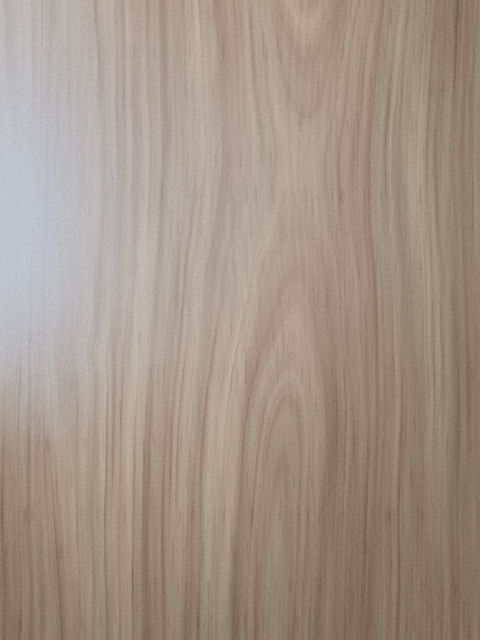
Write a Shadertoy shader that draws this texture.

```glsl
const vec3 DARK_WOOD = vec3(0.53, 0.435, 0.355);
const vec3 LIGHT_WOOD = vec3(0.735, 0.675, 0.585);
const vec3 ROSE_TINT = vec3(1.0, 0.955, 0.955);
const vec3 GLARE_COLOR = vec3(0.755, 0.78, 0.83);

const float HEART_X = 0.605;      // axis of the arched figure
const float HEART_Y = 0.75;       // height where the arches turn over
const float HEART_SPAN = 0.38;
const float HEART_DEPTH = 0.115;
const float HEART_LEAN = 0.08;
const vec2 LENS_CENTER = vec2(0.115, 0.52);
const vec2 LENS_SIZE = vec2(0.034, 0.34);
const float LENS_DEPTH = 0.045;
const float RING_COUNT = 40.0;
const float RING_STRENGTH = 0.40;
const float FINE_RING_COUNT = 75.0;
const float FINE_RING_STRENGTH = 0.14;
const float BAND_STRENGTH = 0.56;
const float FIBER_STRENGTH = 0.20;
const float PORE_STRENGTH = 0.20;
const float SPECKLE = 0.035;
const vec2 LIGHT_POS = vec2(0.30, 0.74);
const float SHADE_MIN = 0.79;
const float SHADE_RANGE = 0.27;

vec2 hashGradient(vec2 cell) {
    vec3 q = fract(cell.xyx * vec3(0.1031, 0.1030, 0.0973));
    q += dot(q, q.yzx + 33.33);
    float angle = 6.2832 * fract((q.x + q.y) * q.z);
    return vec2(cos(angle), sin(angle));
}

float gradientNoise(vec2 p) {
    vec2 i = floor(p);
    vec2 f = p - i;
    vec2 u = f * f * f * (f * (f * 6.0 - 15.0) + 10.0);
    vec2 e = vec2(1.0, 0.0);
    float a = dot(hashGradient(i), f);
    float b = dot(hashGradient(i + e.xy), f - e.xy);
    float c = dot(hashGradient(i + e.yx), f - e.yx);
    float d = dot(hashGradient(i + e.xx), f - e.xx);
    return mix(mix(a, b, u.x), mix(c, d, u.x), u.y);
}

float bell(float x) {
    return exp(-x * x);
}

// Depth inside the trunk: its contours are the growth rings
float trunkDepth(vec2 p) {
    float kink = bell((p.y - 0.45) / 0.035) * bell((p.x - 0.17) / 0.08);
    p.x += 0.010 * kink + 0.005 * gradientNoise(vec2(p.y * 3.0, 4.5));
    float dx = p.x - HEART_X - HEART_LEAN * (p.y - 0.5) * bell((p.x - HEART_X) / 0.25);
    float height = HEART_DEPTH * bell((p.y - HEART_Y) / HEART_SPAN);
    height += 0.008 * gradientNoise(vec2(p.y * 9.0, 2.3));
    float depth = sqrt(dx * dx + height * height);
    vec2 lens = (p - LENS_CENTER) / LENS_SIZE;
    depth -= LENS_DEPTH * exp(-dot(lens, lens));
    depth += 0.008 * gradientNoise(p * vec2(5.0, 1.6) + 7.0);
    return depth + 0.004 * gradientNoise(p * vec2(17.0, 6.0) + 31.0);
}

// Irregular, broken dark lines with a soft inner and a crisper outer side
float ringLine(float depth, vec2 p, float count) {
    float phase = depth * count + 1.2 * gradientNoise(vec2(depth * count * 0.55, p.x * 1.5 + count));
    float s = fract(phase);
    float edge = 0.003 * count;
    float line = smoothstep(0.4, 1.0 - edge, s) * (1.0 - smoothstep(1.0 - edge, 1.0, s));
    float fade = gradientNoise(vec2(depth * count * 0.8 + 3.0, p.y * 3.5 + p.x * 2.0));
    return line * clamp(0.4 + 1.5 * fade, 0.0, 1.0);
}

// Broad and narrow streaks that follow the rings
float streaks(float depth, vec2 p) {
    float sum = 0.0;
    float freq = 13.0;
    float amp = 0.65;
    for (int i = 0; i < 4; i++) {
        sum += amp * gradientNoise(vec2(depth * freq + 17.0 * float(i), p.y * (0.7 + 0.6 * float(i)) + p.x * 2.5));
        freq *= 2.2;
        amp *= 0.78;
    }
    return sum;
}

vec3 woodColor(vec2 p) {
    float depth = trunkDepth(p);
    float fiber = gradientNoise(vec2(p.x * 125.0 + depth * 40.0, p.y * 8.0));
    float pore = smoothstep(0.22, 0.5, gradientNoise(p * vec2(165.0, 18.0) + 50.0));
    float tone = 0.62 + BAND_STRENGTH * streaks(depth, p);
    tone += FIBER_STRENGTH * fiber - PORE_STRENGTH * pore;
    tone -= RING_STRENGTH * ringLine(depth, p, RING_COUNT);
    tone -= FINE_RING_STRENGTH * ringLine(depth, p, FINE_RING_COUNT);

    // Reddish heart and the darker band beside it
    float band = bell((p.x - 0.715) / 0.045);
    float heart = bell((p.x - HEART_X) / 0.07) * bell((p.y - 0.35) / 0.35);
    tone -= 0.24 * band + 0.12 * heart;
    float rose = 0.45 + gradientNoise(vec2(depth * 18.0 + 9.0, p.y + p.x * 2.0));
    rose = clamp(rose + 0.5 * band + 0.3 * heart, 0.0, 1.0);
    return mix(DARK_WOOD, LIGHT_WOOD, clamp(tone, -0.2, 1.1)) * mix(vec3(1.0), ROSE_TINT, rose);
}

// Window reflection on the left with a wide haze around it
float glareAmount(vec2 p) {
    float wobble = 0.05 * gradientNoise(p * vec2(5.0, 4.0));
    float window = bell(p.x / 0.23) * smoothstep(0.20, 0.60, p.y + wobble);
    window *= 1.0 - 0.4 * smoothstep(0.65, 1.0, p.y);
    float lowerEdge = 0.09 * bell(p.x / 0.18) * smoothstep(0.40, 0.43, p.y + wobble);
    float haze = 0.36 * bell(length((p - vec2(0.34, 0.68)) / vec2(0.52, 0.43)));
    float spot = 0.06 * (1.0 - smoothstep(0.05, 0.065, length((p - vec2(0.1, 0.36)) * vec2(0.9, 1.2))));
    return clamp(0.62 * window + lowerEdge + haze + spot, 0.0, 0.92);
}

void mainImage(out vec4 fragColor, in vec2 fragCoord) {
    vec2 uv = fragCoord / iResolution.xy;
    float shade = SHADE_MIN + SHADE_RANGE * (1.0 - smoothstep(0.25, 0.95, length(uv - LIGHT_POS)));
    vec3 color = woodColor(uv) * shade;
    color = mix(color, GLARE_COLOR, glareAmount(uv));
    color += SPECKLE * gradientNoise(uv * vec2(190.0, 253.0));
    fragColor = vec4(clamp(color, 0.0, 1.0), 1.0);
}
```
